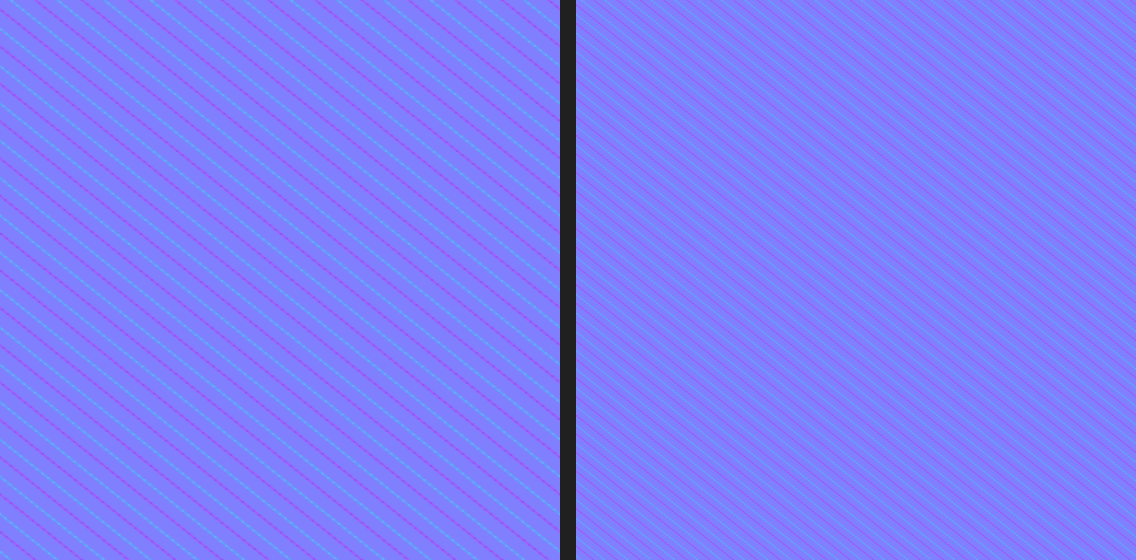
Left, the tile; right, the same tile 2 across and 2 down.
This texture map is drawn by a WebGL 2 fragment shader. Its source:

```glsl
#version 300 es
precision highp float;

uniform vec2 u_resolution;
out vec4 fragColor;

const vec2 REPEATS = vec2(12.0, 15.0);  // stripes across and down
const float RISE = 0.23;                // phase where a stripe steps up
const float FALL = 0.755;               // phase where it steps down
const float GRID = 512.0;               // height cells along each side
const float BUMP = 0.1;                 // slope strength

// Raised diagonal stripes, sampled at a cell centre
float stripeHeight(vec2 cell) {
    vec2 uv = (mod(cell, GRID) + 0.5) / GRID;
    float phase = fract(dot(uv, REPEATS));
    return step(RISE, phase) * step(phase, FALL);
}

// Sobel slope of the heights around a cell
vec2 sobelSlope(vec2 cell) {
    vec2 slope = vec2(0.0);
    for (int j = -1; j <= 1; j++) {
        for (int i = -1; i <= 1; i++) {
            vec2 offset = vec2(i, j);
            vec2 weight = offset * (2.0 - abs(offset.yx));
            slope += weight * stripeHeight(cell + offset);
        }
    }
    return slope;
}

// Unit normal of a cell, with the green axis pointing down
vec3 cellNormal(vec2 cell) {
    vec2 slope = BUMP * sobelSlope(cell);
    return normalize(vec3(-slope.x, slope.y, 1.0));
}

void main() {
    vec2 position = gl_FragCoord.xy / u_resolution * GRID - 0.5;
    vec2 cell = floor(position);
    vec2 blend = position - cell;

    // Blend neighbouring cells so the edges stay smooth at any size
    vec3 lower = mix(cellNormal(cell), cellNormal(cell + vec2(1.0, 0.0)), blend.x);
    vec3 upper = mix(cellNormal(cell + vec2(0.0, 1.0)), cellNormal(cell + 1.0), blend.x);
    vec3 normal = normalize(mix(lower, upper, blend.y));

    fragColor = vec4(normal * 0.5 + 0.5, 1.0);
}
```
